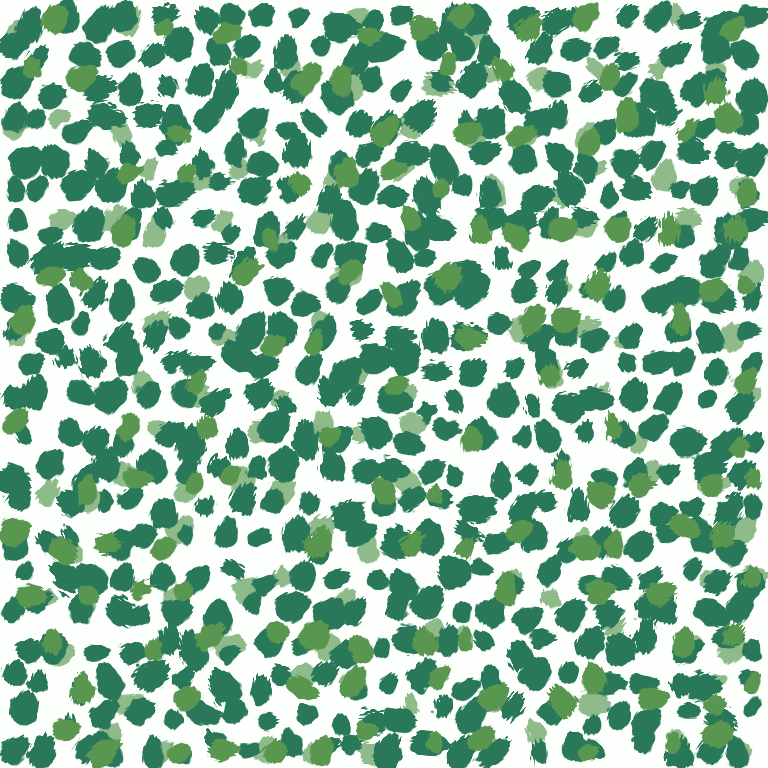
A WebGL 2 fragment shader for this pattern:

```glsl
#version 300 es
precision highp float;
// Scattered brush dabs in three greens on white: pale dabs below, dark ones
// in the middle, leaf green on top. Each layer is a jittered, staggered grid of
// rough ellipses whose rims are broken up by noise stretched along the stroke.

uniform vec2 u_resolution;
out vec4 outColor;

const vec3 PAPER = vec3(0.99, 1.00, 0.99);
const vec3 PALE  = vec3(0.56, 0.73, 0.54);
const vec3 DARK  = vec3(0.16, 0.47, 0.35);
const vec3 LEAF  = vec3(0.35, 0.59, 0.31);

// Per layer: grid cells across, share of cells filled, least and largest radius
const vec4 PALE_LAYER = vec4(15.0, 0.53, 0.0120, 0.0190);
const vec4 DARK_LAYER = vec4(22.0, 1.00, 0.0118, 0.0220);
const vec4 LEAF_LAYER = vec4(15.0, 0.63, 0.0115, 0.0190);

const float JITTER  = 0.56;                // spread of centres, in cells
const float STAGGER = 0.25;                // sideways shift of alternate rows
const float MARGIN  = 0.020;               // centres keep this far from the border
const vec2 STRETCH  = vec2(1.04, 1.28);    // range of dab elongation
const float EGG     = 0.22;                // taper towards one end
const float WOBBLE  = 0.0055;              // depth of the uneven outline
const vec2 DRYNESS  = vec2(0.0030, 0.0095); // depth of the frayed rim
const vec2 BRISTLE  = vec2(150.0, 480.0);  // noise frequency along, across stroke
const float SOFT    = 0.0011;              // half width of the smoothed edge

// Integer hash giving three values from 0 to 1
vec3 hash3(ivec3 cell) {
    uvec3 v = uvec3(cell) * 1664525u + 1013904u;
    v.x += v.y * v.z; v.y += v.z * v.x; v.z += v.x * v.y;
    v ^= v >> 16u;
    v.x += v.y * v.z; v.y += v.z * v.x; v.z += v.x * v.y;
    return vec3(v >> 8u) / float(0xffffffu);
}

// Smooth value noise from 0 to 1
float noise(vec2 p, int seed) {
    ivec2 i = ivec2(floor(p));
    vec2 f = fract(p);
    f = f * f * (3.0 - 2.0 * f);
    float a = hash3(ivec3(i, seed)).x;
    float b = hash3(ivec3(i + ivec2(1, 0), seed)).x;
    float c = hash3(ivec3(i + ivec2(0, 1), seed)).x;
    float d = hash3(ivec3(i + ivec2(1, 1), seed)).x;
    return mix(mix(a, b, f.x), mix(c, d, f.x), f.y);
}

// Approximate signed distance to an egg-shaped ellipse
float eggDistance(vec2 q, vec2 radii) {
    q.y *= 1.0 + EGG * clamp(q.x / radii.x, -1.0, 1.0);
    float k = length(q / radii);
    return k * (k - 1.0) / max(length(q / (radii * radii)), 0.001);
}

// Coverage of one dab, with q measured from its centre
float dab(vec2 q, vec2 size, vec3 look, int seed) {
    float angle = 0.95 + 1.7 * (look.x + look.y - 1.0);
    vec2 axis = vec2(cos(angle), sin(angle));
    q = vec2(dot(q, axis), dot(q, vec2(-axis.y, axis.x)));
    float stretch = mix(STRETCH.x, STRETCH.y, size.y);
    vec2 radii = size.x * vec2(stretch, 1.0 / stretch);
    float d = eggDistance(q, radii);
    if (d > 0.012) return 0.0;

    // Uneven outline, then bristle marks, heavier on one side
    d += WOBBLE * (noise(q * 95.0, seed) - 0.5);
    float dryness = mix(DRYNESS.x, DRYNESS.y, look.z * look.z * look.z);
    float side = 0.5 + 0.5 * dot(normalize(q + 0.00001), vec2(0.6, 0.8));
    d += dryness * mix(0.6, 1.3, side) * (noise(q * BRISTLE, seed + 1) - 0.5);
    float soft = max(SOFT, 0.5 / u_resolution.y);
    return 1.0 - smoothstep(-soft, soft, d);
}

// Coverage of a whole layer of dabs
float dabLayer(vec2 p, vec4 layer, int seed) {
    int count = int(layer.x);
    ivec2 home = ivec2(floor(p * layer.x));
    float cover = 0.0;
    for (int y = -1; y <= 1; y++) {
        for (int x = -1; x <= 1; x++) {
            ivec2 cell = home + ivec2(x, y);
            if (min(cell.x, cell.y) < 0 || max(cell.x, cell.y) >= count) continue;
            vec3 place = hash3(ivec3(cell, seed));
            if (place.z > layer.y) continue;
            vec3 look = hash3(ivec3(cell, seed + 1));
            vec3 form = hash3(ivec3(cell, seed + 2));
            vec2 center = vec2(cell) + 0.5 + JITTER * (place.xy - 0.5);
            center.x += (cell.y & 1) == 0 ? -STAGGER : STAGGER;
            center = clamp(center / layer.x, MARGIN, 1.0 - MARGIN);
            vec2 size = vec2(mix(layer.z, layer.w, form.x), form.y);
            int dabSeed = seed + 10 + 2 * (cell.x + count * cell.y);
            cover = max(cover, dab(p - center, size, look, dabSeed));
        }
    }
    return cover;
}

void main() {
    vec2 p = gl_FragCoord.xy / u_resolution;
    vec3 color = mix(PAPER, PALE, dabLayer(p, PALE_LAYER, 1000));
    color = mix(color, DARK, dabLayer(p, DARK_LAYER, 3000));
    color = mix(color, LEAF, dabLayer(p, LEAF_LAYER, 6000));
    outColor = vec4(color, 1.0);
}
```
